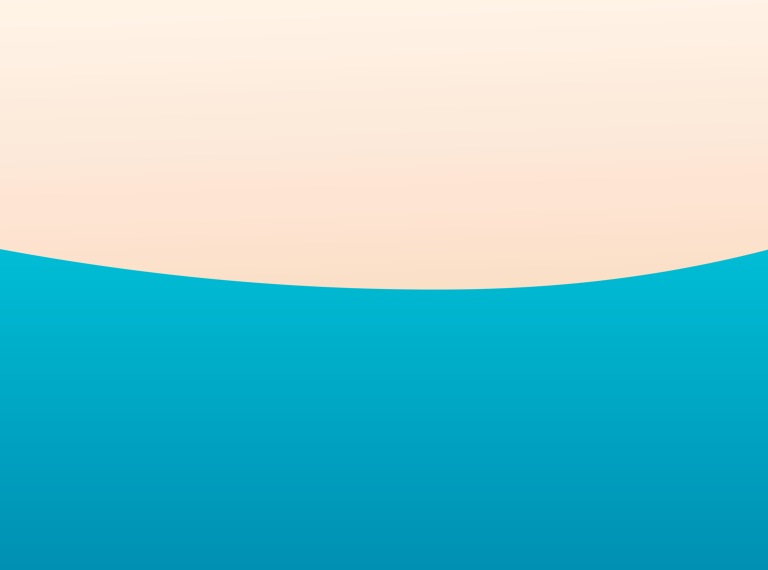
Give the GLSL for this background, as a Shadertoy shader.

```glsl
// A warm cream sky above a teal sea whose surface sags in one wide curve.
// Two vertical gradients are joined along an asymmetric power curve,
// with the sky bands tilted slightly across the canvas.

// Height of the water line: lowest right of centre, rising to both sides.
float waterLine(float x) {
    float d = x - 0.566;
    float rise = d < 0.0 ? 0.071 * pow(-d / 0.566, 2.0)
                         : 0.070 * pow(d / 0.434, 2.15);
    return 0.492 + rise;
}

// Cream to peach to sand, by depth below the top edge.
vec3 skyColor(float depth) {
    vec3 c = mix(vec3(1.0, 0.953, 0.904), vec3(0.988, 0.914, 0.851),
                 smoothstep(-0.02, 0.27, depth));
    c = mix(c, vec3(0.996, 0.896, 0.828), smoothstep(0.24, 0.34, depth));
    return mix(c, vec3(0.984, 0.878, 0.784), smoothstep(0.33, 0.52, depth));
}

// Bright turquoise at the surface, deep teal at the bottom.
vec3 seaColor(float depth) {
    return mix(vec3(0.0, 0.737, 0.831), vec3(0.0, 0.563, 0.702),
               clamp((depth - 0.45) / 0.55, 0.0, 1.0));
}

void mainImage(out vec4 fragColor, in vec2 fragCoord) {
    vec2 uv = fragCoord / iResolution.xy;
    float depth = 1.0 - uv.y;

    // Sky bands climb gently towards the right.
    vec3 sky = skyColor(depth + 0.04 * (uv.x - 0.5));
    vec3 sea = seaColor(depth);

    // Soften the water line over about one pixel.
    float edge = 0.75 / iResolution.y;
    float above = smoothstep(-edge, edge, uv.y - waterLine(uv.x));
    fragColor = vec4(mix(sea, sky, above), 1.0);
}
```
